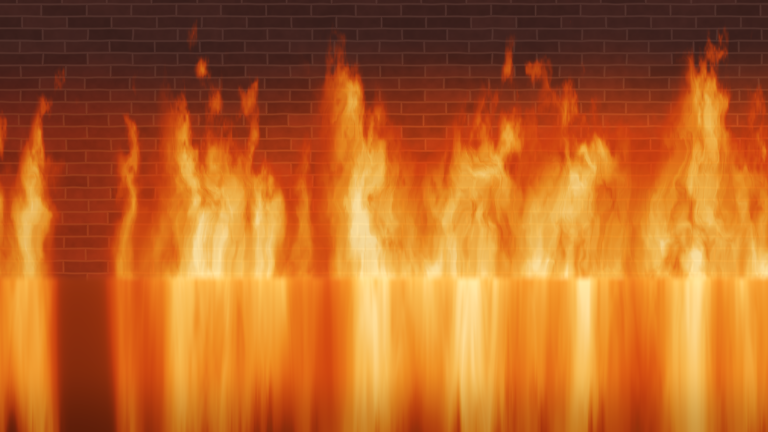
Give the GLSL for this background, as a Shadertoy shader.

```glsl
// Flames rising before a brick wall, mirrored in a glossy dark floor.
const float FLOOR_Y = 0.356;

// Each plume: base x, tip height, half width, sideways lean of the tip.
const vec4 PLUMES[11] = vec4[11](
    vec4(0.065, 0.80, 0.048, 0.06), vec4(-0.01, 0.75, 0.035, 0.00),
    vec4(0.290, 0.79, 0.026, 0.01), vec4(0.470, 0.85, 0.118, -0.02),
    vec4(0.610, 0.74, 0.055, -0.04), vec4(0.700, 0.68, 0.026, 0.00),
    vec4(0.875, 0.88, 0.105, -0.11), vec4(1.085, 0.84, 0.130, 0.10),
    vec4(1.335, 0.84, 0.125, 0.00), vec4(1.605, 0.87, 0.135, 0.03),
    vec4(1.770, 0.81, 0.050, -0.02));

float hash(vec2 p) {
    p = fract(p * vec2(0.1031, 0.1137));
    p += dot(p, p.yx + 33.33);
    return fract((p.x + p.y) * p.x * 17.3);
}

float noise(vec2 p) {
    vec2 i = floor(p), f = fract(p);
    f = f * f * (3.0 - 2.0 * f);
    return mix(mix(hash(i), hash(i + vec2(1, 0)), f.x),
               mix(hash(i + vec2(0, 1)), hash(i + vec2(1, 1)), f.x), f.y);
}

float fbm(vec2 p) {
    float sum = 0.0, amp = 0.533;
    for (int i = 0; i < 4; i++) {
        sum += amp * noise(p);
        p = p * 2.03 + 7.3;
        amp *= 0.5;
    }
    return sum;
}

// Returns heat of the flame body and the wide halo around it.
// Low detail blurs the body and draws the streaks out vertically.
vec2 fire(vec2 p, float detail) {
    float h = p.y - FLOOR_Y;
    float sway = fbm(p * vec2(10.0, 6.0 * detail) + 20.0) - 0.5;
    float curl = fbm(p * vec2(34.0, 13.0 * detail) + 50.0) - 0.5;
    float lift = smoothstep(-0.1, 0.3, h) * detail;
    float x = p.x + (0.09 * sway + 0.05 * curl) * lift;
    float body = 0.0, halo = 0.0;
    for (int i = 0; i < 11; i++) {
        vec4 plume = PLUMES[i];
        float t = h / (plume.y - FLOOR_Y);
        float dx = x - plume.x - plume.w * t * t;
        float width = plume.z * max(1.0 - 0.45 * t, 0.3) + 0.015 * (1.0 - detail);
        float ragged = t + 0.9 * curl + 0.5 * sway;
        float core = exp(-pow(abs(dx) / width, 2.2)) * smoothstep(1.12, 0.5, ragged);
        float thick = smoothstep(0.02, 0.07, plume.z);
        core *= (1.06 - 0.38 * t) * mix(0.45 + 0.3 * min(t, 0.6), 1.0, thick);
        body += core * (1.0 - 0.75 * min(body, 1.0));
        float spread = plume.z + 0.09;
        halo += plume.z * 7.0 * exp(-dx * dx / (spread * spread)) * smoothstep(1.2, 0.2, t);
    }
    float streak = fbm(vec2(x * mix(17.0, 28.0, detail), p.y * 8.0 * detail + sway * 2.0));
    return vec2(body * mix(0.78, 0.06 + 1.5 * streak, mix(0.75, 1.0, detail)), min(halo, 1.0));
}

vec3 addFlame(vec3 base, float heat) {
    vec3 c = mix(base, vec3(0.82, 0.23, 0.06), 0.75 * smoothstep(0.02, 0.28, heat));
    c = mix(c, vec3(0.90, 0.41, 0.08), 0.8 * smoothstep(0.14, 0.48, heat));
    c = mix(c, vec3(0.94, 0.58, 0.14), 0.88 * smoothstep(0.34, 0.68, heat));
    c = mix(c, vec3(0.97, 0.74, 0.33), 0.9 * smoothstep(0.58, 0.95, heat));
    return mix(c, vec3(1.0, 0.88, 0.62), smoothstep(0.85, 1.3, heat));
}

vec3 brickWall(vec2 p, float halo) {
    // Running bond, with slightly uneven joints
    vec2 size = vec2(0.104, 0.0283);
    vec2 q = p + 0.002 * (vec2(noise(p * 40.0), noise(p * 35.0 + 9.0)) - 0.5);
    vec2 cell = q / size;
    cell.x += 0.5 * mod(floor(cell.y), 2.0) + 0.12 * hash(vec2(floor(cell.y), 3.0));
    vec2 edge = (0.5 - abs(fract(cell) - 0.5)) * size;
    float soft = 0.8 / iResolution.y;
    float mortar = 1.0 - smoothstep(0.0015 - soft, 0.0025 + soft, min(edge.x, edge.y));
    float shade = 0.9 + 0.14 * hash(floor(cell)) + 0.12 * (fbm(p * 60.0) - 0.5);
    // Firelight fades into the dark upper wall
    float light = smoothstep(0.93, 0.66, p.y + 0.05 * (noise(p * 5.0) - 0.5));
    vec3 lit = mix(vec3(0.48, 0.15, 0.09), vec3(0.79, 0.26, 0.08),
                   clamp(0.8 * halo + 0.33 * p.x, 0.0, 1.0));
    vec3 brick = mix(vec3(0.27, 0.145, 0.125), lit, light) * shade;
    vec3 joint = mix(vec3(0.36, 0.225, 0.195), lit * 1.08 + vec3(0.02, 0.07, 0.03), light);
    return mix(brick, joint, 0.75 * mortar);
}

void mainImage(out vec4 fragColor, in vec2 fragCoord) {
    vec2 p = fragCoord / iResolution.y;
    p.x *= 1.7778 * iResolution.y / iResolution.x;
    // Wall and flames; the joints glimmer faintly through the fire
    vec2 f = fire(p, 1.0);
    vec3 bricks = brickWall(p, f.y);
    vec3 wall = addFlame(bricks, f.x + 0.22 * f.y * smoothstep(0.75, 0.4, p.y));
    wall = mix(wall, wall * (0.78 + 0.6 * bricks.g), 0.55);
    // Floor with a stretched, blurred reflection
    float depth = max(FLOOR_Y - p.y, 0.0);
    vec2 r = fire(vec2(p.x, FLOOR_Y + depth * 0.8), 0.2);
    vec3 ground = mix(vec3(0.42, 0.12, 0.05), vec3(0.80, 0.28, 0.06),
                      clamp(r.y + 0.12 * p.x, 0.0, 1.0));
    ground *= 1.0 - 0.5 * depth;
    vec3 mirror = addFlame(ground, r.x * (1.05 - 0.5 * depth) + 0.06 * r.y);
    mirror *= 1.0 - 0.16 * smoothstep(0.2, 0.36, depth);
    // Soft seam where wall meets floor
    vec3 color = mix(mirror, wall, smoothstep(-0.012, 0.012, p.y - FLOOR_Y));
    color += vec3(0.05, 0.05, 0.03) * exp(-abs(p.y - FLOOR_Y) * 35.0) * f.y;
    fragColor = vec4(clamp(color, 0.0, 1.0), 1.0);
}
```
